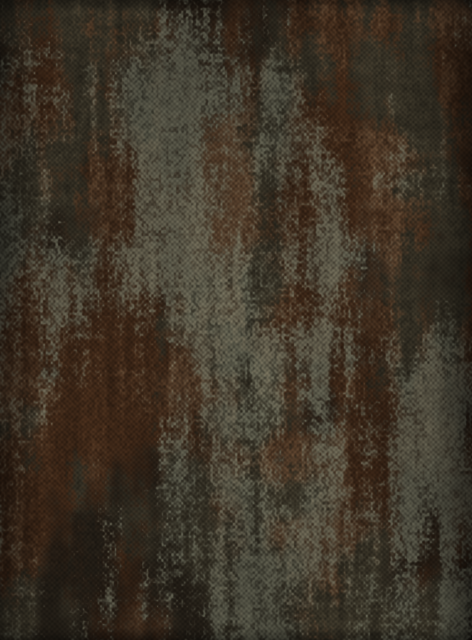
Write a Shadertoy shader that draws this texture.

```glsl
// Weathered paint on coarse canvas: rust and umber stains over an olive ground,
// with pale grey-green paint dragged mostly downwards and broken by the weave.
// Each layer is a thresholded stretched noise; ragged streaks fray its borders.
#define OLIVE  vec3(0.222, 0.202, 0.152)
#define UMBER  vec3(0.122, 0.100, 0.074)
#define RUST   vec3(0.232, 0.142, 0.082)
#define CLAY   vec3(0.325, 0.235, 0.160)
#define PATINA vec3(0.365, 0.370, 0.312)
#define THREADS 250.0
#define WEAVE_DEPTH 0.13
#define FRAY 0.30
#define EDGE_WIDTH 0.05

float hash(vec2 p) {
    vec3 q = fract(vec3(p.xyx) * 0.1031);
    q += dot(q, q.yzx + 33.33);
    return fract((q.x + q.y) * q.z);
}

float noise(vec2 p) {
    vec2 cell = floor(p), f = fract(p);
    f = f * f * (3.0 - 2.0 * f);
    float low = mix(hash(cell), hash(cell + vec2(1, 0)), f.x);
    float high = mix(hash(cell + vec2(0, 1)), hash(cell + vec2(1, 1)), f.x);
    return mix(low, high, f.y);
}

float fbm(vec2 p) {
    float sum = 0.0, weight = 0.5;
    for (int i = 0; i < 5; i++) {
        sum += weight * noise(p);
        p = mat2(1.98, 0.12, -0.12, 1.98) * p + 17.3;
        weight *= 0.5;
    }
    return sum / 0.96875;
}

// Broad patches blended with long drips and short cross strokes
float patches(vec2 p, float seed) {
    vec2 q = p + seed;
    float blob = fbm(q * vec2(6.5, 4.2));
    float drip = fbm(q * vec2(17.0, 3.6) + 5.1);
    float cross = fbm(q * vec2(5.0, 15.0) + 9.7);
    return 0.48 * blob + 0.30 * drip + 0.22 * cross;
}

void mainImage(out vec4 fragColor, in vec2 fragCoord) {
    vec2 p = fragCoord / iResolution.y;
    vec2 uv = fragCoord / iResolution.xy;

    // Bristle marks and woven grain
    float bristle = fbm(p * vec2(75.0, 7.0) + 3.0) - 0.5;
    float scrape = fbm(p * vec2(18.0, 110.0) + 41.0) - 0.5;
    float grain = noise(p * vec2(260.0, 210.0)) - 0.5;
    vec2 thread = p * THREADS + 0.35 * vec2(noise(p.yx * 35.0), noise(p * 35.0));
    float weave = sin(3.14159 * thread.x) * sin(3.14159 * thread.y);
    float fray = FRAY * (0.55 * bristle + 0.25 * scrape + 0.30 * grain);

    // Olive ground with rust stains, worn to clay in places
    vec3 color = OLIVE * (1.0 + 0.55 * bristle + 0.3 * scrape);
    float rustField = patches(p, 12.4) + 0.7 * fray;
    float wear = smoothstep(0.40, 0.62, patches(p, 31.7) + fray);
    vec3 stain = mix(RUST, CLAY, wear) * (1.0 + 0.35 * bristle);
    color = mix(color, stain, 0.92 * smoothstep(0.43, 0.52, rustField));

    // Dark umber shadows, the deepest ones nearly opaque
    float shadow = smoothstep(0.49, 0.61, patches(p, 57.2) + 0.6 * fray);
    color = mix(color, UMBER, 0.82 * shadow);

    // Pale dry paint, denser near the middle and caught on raised threads
    float middle = exp(-9.0 * dot(uv - 0.5, uv - 0.5));
    float paint = patches(p, 83.9) + 1.3 * fray + 0.012 * weave;
    paint += 0.07 * (middle - 0.45);
    float veil = smoothstep(0.46, 0.61, paint);
    float crust = smoothstep(0.55, 0.66, paint + 0.12 * grain);
    color = mix(color, PATINA * (0.93 + 0.4 * bristle), 0.62 * veil);
    color = mix(color, PATINA * 1.08, 0.35 * crust);

    // Broad tone, canvas relief and speckle
    color *= 0.88 + 0.24 * fbm(p * vec2(9.0, 3.0) + 70.0);
    color *= 1.0 + WEAVE_DEPTH * weave + 0.28 * grain;

    // Darkened rim
    vec2 rim = min(p, iResolution.xy / iResolution.y - p);
    float side = smoothstep(-0.02, EDGE_WIDTH * 1.6, rim.x);
    float cap = smoothstep(-0.01, EDGE_WIDTH * 0.5, rim.y);
    color *= mix(0.55, 1.0, side) * mix(0.6, 1.0, cap);
    color *= 0.90 + 0.16 * middle;

    fragColor = vec4(clamp(color, 0.0, 1.0), 1.0);
}
```
